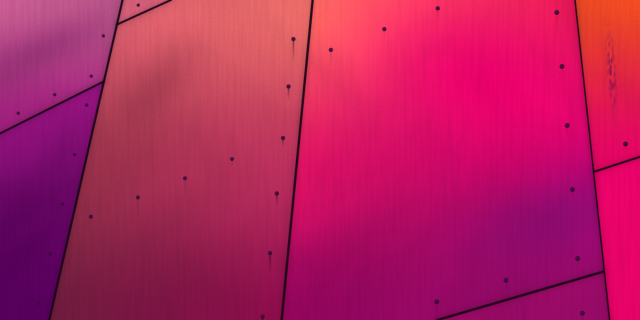
Give the GLSL for this texture, as a WebGL 1 fragment shader.

```glsl
precision highp float;
// Slanted riveted metal panels glowing from coral through magenta to violet.
uniform vec2 u_resolution;

float hash(vec2 p) {
  return fract(sin(dot(p, vec2(41.3, 289.1))) * 4375.5);
}

// Distance to the nearest jittered cell point
float cellular(vec2 p) {
  vec2 cell = floor(p), f = fract(p);
  float nearest = 1.5;
  for (int j = -1; j <= 1; j++)
    for (int i = -1; i <= 1; i++) {
      vec2 o = vec2(float(i), float(j));
      vec2 jitter = vec2(hash(cell + o), hash(cell + o + 17.0));
      nearest = min(nearest, length(o + jitter - f));
    }
  return nearest;
}

// Soft warped clouds from layered sines, about -1 to 1
float clouds(vec2 p) {
  float sum = 0.0, gain = 0.5;
  for (int i = 0; i < 4; i++) {
    p += 0.5 * sin(p.yx * 1.3 + float(i));
    sum += gain * sin(p.x) * cos(p.y);
    p = mat2(1.5, 1.0, -1.0, 1.5) * p;
    gain *= 0.55;
  }
  return sum;
}

// Elliptical glow, rotated by angle
float glow(vec2 p, vec2 center, vec2 size, float angle) {
  vec2 d = p - center;
  float c = cos(angle), s = sin(angle);
  d = vec2(c * d.x + s * d.y, c * d.y - s * d.x) / size;
  return exp(-dot(d, d));
}

float segment(vec2 p, vec2 a, vec2 b) {
  vec2 d = b - a;
  return length(p - a - d * clamp(dot(p - a, d) / dot(d, d), 0.0, 1.0));
}

// Signed distance to a line, positive on the right when heading from a to b
float side(vec2 p, vec2 a, vec2 b) {
  vec2 d = normalize(b - a);
  return dot(p - a, vec2(d.y, -d.x));
}

float cover(float d, float px) {
  return smoothstep(-px, px, d);
}

// Three-row gradient: bottom, middle and top colour pairs
vec3 sheet(vec2 uv, vec3 bl, vec3 br, vec3 ml, vec3 mr, vec3 tl, vec3 tr) {
  float u = clamp(uv.x, 0.0, 1.0);
  vec3 low = mix(mix(bl, br, u), mix(ml, mr, u), smoothstep(0.0, 0.55, uv.y));
  return mix(low, mix(tl, tr, u), smoothstep(0.45, 1.0, uv.y));
}

vec3 seam(vec3 col, vec2 p, vec2 a, vec2 b, float width, float px) {
  float d = segment(p, a, b);
  col *= 1.0 - 0.22 * exp(-d / 0.008);
  return mix(col, vec3(0.10, 0.015, 0.09), 0.92 * (1.0 - cover(d - width, px)));
}

// Curved row of bolts, each with a faint stain running down
vec3 rivets(vec3 col, vec2 p, vec2 start, vec2 stride, vec2 bend, int count, float drip, float radius, float px) {
  for (int i = 0; i < 6; i++) {
    if (i >= count) break;
    float k = float(i);
    vec2 c = start + stride * k + bend * k * k;
    float len = 0.03 + 0.06 * hash(c);
    float stain = exp(-pow((p.x - c.x) / 0.003, 2.0)) * smoothstep(-len, 0.0, p.y - c.y) * step(p.y, c.y);
    col *= 1.0 - drip * stain;
    float d = length(p - c);
    col = mix(col, vec3(0.20, 0.04, 0.20), 0.9 * (1.0 - cover(d - radius, px)));
    float glint = length(p - c - vec2(-0.2, 0.2) * radius) - 0.35 * radius;
    col = mix(col, vec3(0.33, 0.13, 0.33), 0.6 * (1.0 - cover(glint, px)));
  }
  return col;
}

void main() {
  vec2 p = gl_FragCoord.xy / u_resolution.y;
  float px = 0.8 / u_resolution.y;
  // Seam end points
  vec2 a0 = vec2(0.154, 0.0), a1 = vec2(0.383, 1.0), b0 = vec2(0.880, 0.0), b1 = vec2(0.977, 1.0);
  vec2 c0 = vec2(1.905, 0.0), c1 = vec2(1.797, 1.0), d0 = vec2(0.0, 0.583), d1 = vec2(0.323, 0.745);
  vec2 e0 = vec2(0.367, 0.924), e1 = vec2(0.534, 1.0), f0 = vec2(1.859, 0.464), f1 = vec2(2.0, 0.510);
  vec2 g0 = vec2(1.367, 0.0), g1 = vec2(1.885, 0.151);
  float xa = mix(a0.x, a1.x, p.y), xb = mix(b0.x, b1.x, p.y), xc = mix(c0.x, c1.x, p.y);
  float haze = clouds(p * 5.0 + 1.0);

  // Left violet panels
  vec3 leftLow = mix(vec3(0.34, 0.0, 0.36), vec3(0.58, 0.07, 0.49), smoothstep(0.05, 0.7, p.y + 0.12 * haze));
  vec3 leftTop = mix(vec3(0.62, 0.12, 0.48), vec3(0.74, 0.34, 0.54), smoothstep(0.6, 1.0, p.y));
  leftTop = mix(leftTop, vec3(0.53, 0.17, 0.42), 0.65 * glow(p, vec2(0.12, 0.83), vec2(0.22, 0.07), 0.45));
  vec3 col = mix(leftLow, leftTop, cover(-side(p, d0, d1), px));

  // Coral panel
  vec3 coral = sheet(vec2((p.x - xa) / (xb - xa), p.y), vec3(0.43, 0.11, 0.24), vec3(0.56, 0.05, 0.30),
    vec3(0.62, 0.20, 0.30), vec3(0.71, 0.18, 0.35), vec3(0.86, 0.37, 0.43), vec3(0.94, 0.43, 0.41));
  coral = mix(coral, vec3(0.60, 0.21, 0.29), 0.6 * glow(p, vec2(0.47, 0.70), vec2(0.18, 0.07), 0.8));
  coral = mix(coral, vec3(0.85, 0.38, 0.50), 0.7 * cover(-side(p, e0, e1), px));
  col = mix(col, coral, cover(side(p, a0, a1), px));

  // Magenta panel
  vec3 hot = sheet(vec2((p.x - xb) / (xc - xb), p.y + 0.04 * haze), vec3(0.58, 0.02, 0.36), vec3(0.54, 0.04, 0.40),
    vec3(0.87, 0.07, 0.38), vec3(0.72, 0.01, 0.43), vec3(1.0, 0.43, 0.38), vec3(0.93, 0.10, 0.34));
  hot = mix(hot, vec3(0.94, 0.0, 0.43), 0.95 * glow(p, vec2(1.53, 0.73), vec2(0.36, 0.23), -0.35));
  hot = mix(hot, vec3(0.50, 0.05, 0.45), 0.65 * glow(p, vec2(1.75, 0.32), vec2(0.30, 0.13), 0.3));
  hot = mix(hot, vec3(0.62, 0.04, 0.40), 0.6 * cover(side(p, g0, g1), px));
  col = mix(col, hot, cover(side(p, b0, b1), px));

  // Right red panels
  vec3 red = mix(vec3(0.87, 0.02, 0.38), vec3(0.96, 0.30, 0.14), smoothstep(0.5, 1.02, p.y + 0.03 * haze));
  float scrape = glow(p, vec2(1.912, 0.77), vec2(0.012, 0.10), 0.08) * smoothstep(0.7, 0.2, cellular(p * vec2(130.0, 45.0)));
  red = mix(red, vec3(0.48, 0.06, 0.32), 0.75 * scrape);
  red = mix(red, vec3(0.89, 0.01, 0.40), cover(side(p, f0, f1), px));
  col = mix(col, red, cover(side(p, c0, c1), px));

  // Cloudy reflections and brushed vertical streaks
  col *= 1.0 + 0.07 * haze;
  col *= 1.0 + 0.06 * (0.45 - cellular(p * vec2(90.0, 5.0))) + 0.025 * (hash(floor(p * 256.0)) - 0.5);

  // Bolts
  col = rivets(col, p, vec2(0.057, 0.646), vec2(0.114, 0.058), vec2(0.0), 3, 0.0, 0.005, px);
  col = rivets(col, p, vec2(0.271, 0.672), vec2(-0.038, -0.155), vec2(0.0), 5, 0.0, 0.005, px);
  col = rivets(col, p, vec2(0.917, 0.878), vec2(-0.0143, -0.142), vec2(-0.001, -0.0063), 6, 0.4, 0.0065, px);
  col = rivets(col, p, vec2(0.284, 0.323), vec2(0.147, 0.060), vec2(0.0), 4, 0.1, 0.006, px);
  col = rivets(col, p, vec2(1.034, 0.844), vec2(0.167, 0.065), vec2(0.0), 3, 0.1, 0.0065, px);
  col = rivets(col, p, vec2(1.740, 0.961), vec2(0.0163, -0.161), vec2(0.0, -0.0078), 5, 0.1, 0.0075, px);
  col = rivets(col, p, vec2(1.365, 0.057), vec2(0.216, 0.067), vec2(0.0), 2, 0.1, 0.0075, px);
  col = rivets(col, p, vec2(1.820, 0.021), vec2(0.135, 0.529), vec2(0.0), 2, 0.1, 0.0075, px);
  col = rivets(col, p, vec2(0.323, 0.888), vec2(0.109, 0.096), vec2(0.0), 2, 0.0, 0.005, px);

  // Seams
  col = seam(col, p, a0, a1, 0.0033, px);
  col = seam(col, p, b0, b1, 0.0036, px);
  col = seam(col, p, c0, c1, 0.0022, px);
  col = seam(col, p, d0, d1, 0.0028, px);
  col = seam(col, p, e0, e1, 0.0030, px);
  col = seam(col, p, f0, f1, 0.0030, px);
  col = seam(col, p, g0, g1, 0.0036, px);
  gl_FragColor = vec4(clamp(col, 0.0, 1.0), 1.0);
}
```
